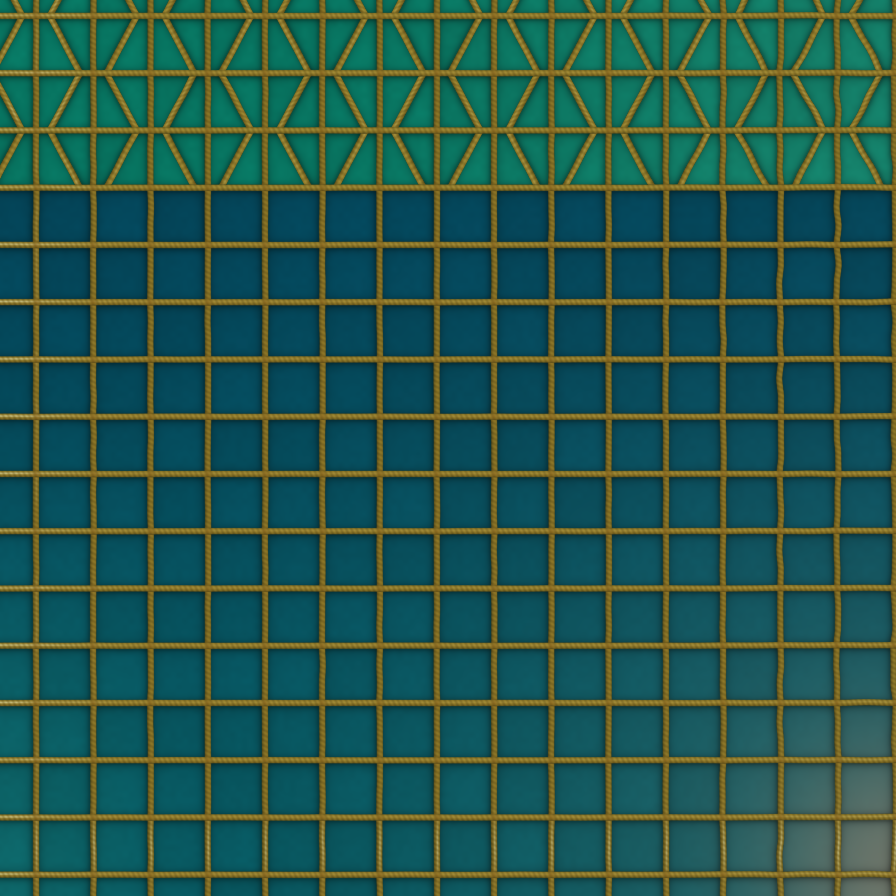
Give the GLSL for this pattern, as a Shadertoy shader.

```glsl
#define PITCH 0.0639
#define GRID_ORIGIN vec2(0.0404, 0.7904)
#define WIRE_HALF 0.056
#define TWISTS 11.0
#define ZIGZAG_NEAR 0.23
#define ZIGZAG_FAR 0.76
#define BLUE_TILE vec3(0.015, 0.275, 0.355)
#define TEAL_TILE vec3(0.025, 0.345, 0.38)
#define GREEN_TILE vec3(0.03, 0.47, 0.39)
#define GOLD vec3(0.55, 0.46, 0.15)
#define GOLD_EDGE vec3(0.31, 0.28, 0.10)
#define GLINT vec3(0.80, 0.78, 0.56)

float hash(vec2 p) {
    vec3 q = fract(p.xyx * 0.1031);
    q += dot(q, q.yzx + 33.33);
    return fract((q.x + q.y) * q.z);
}

float noise(vec2 p) {
    vec2 i = floor(p), f = fract(p);
    f = f * f * (3.0 - 2.0 * f);
    vec2 e = vec2(0.0, 1.0);
    return mix(mix(hash(i), hash(i + e.yx), f.x),
               mix(hash(i + e.xy), hash(i + e.yy), f.x), f.y);
}

// Signed distance to the nearest whole number
float toLine(float x) {
    return x - floor(x + 0.5);
}

// Soft contact shadow, heavier on the negative side of the wire
float wireShadow(float d) {
    float gap = max(abs(d + 0.02) - WIRE_HALF, 0.0);
    return 1.0 - 0.30 * exp(-gap * 18.0);
}

// Round twisted wire: d across, t along, glint is 0..1
vec3 wireColor(float d, float t, float glint) {
    float p = clamp(d / WIRE_HALF, -1.0, 1.0);
    float roundness = sqrt(max(1.0 - p * p, 0.0));
    float twist = sin(6.2832 * (t * TWISTS + 0.3 * p));
    vec3 col = mix(GOLD_EDGE, GOLD, roundness);
    col *= 1.0 + 0.07 * twist + 0.14 * p;
    float shine = exp(-8.0 * (p - 0.2) * (p - 0.2));
    return mix(col, GLINT, glint * shine * (0.8 + 0.2 * twist));
}

float coverage(float d, float aa) {
    return 1.0 - smoothstep(WIRE_HALF - aa, WIRE_HALF + aa, abs(d));
}

void mainImage(out vec4 fragColor, in vec2 fragCoord) {
    vec2 uv = fragCoord / iResolution.y;
    vec2 g = (uv - GRID_ORIGIN) / PITCH;
    float aa = 0.75 / (iResolution.y * PITCH);

    // Slight hand-laid wobble, stronger towards the right
    float wobble = mix(0.012, 0.045, smoothstep(0.65, 1.0, uv.x));
    vec2 bent = g + wobble * (vec2(noise(g * vec2(1.0, 3.0)),
                                   0.4 * noise(g.yx * 2.0 + 17.0)) - 0.35);

    // Enamel tiles: plain field below, green border above
    float border = smoothstep(-aa, aa, g.y);
    vec3 blue = mix(TEAL_TILE, BLUE_TILE, smoothstep(0.0, 0.8, uv.y));
    blue += vec3(0.025, 0.05, 0.025) * (1.0 - smoothstep(0.0, 0.25, uv.x))
          * (1.0 - smoothstep(0.0, 0.6, uv.y));
    vec3 green = GREEN_TILE + vec3(0.05, 0.04, 0.03) * smoothstep(0.3, 1.0, uv.x);
    vec3 col = mix(blue, green, border);
    vec2 cell = floor(g);
    col *= 0.97 + 0.06 * hash(cell + 50.0);
    col *= 0.98 + 0.04 * noise(uv * 150.0);
    col *= 1.0 + 0.05 * (fract(g.x) - fract(g.y));

    // Warm reflection in the lower right corner
    vec2 toCorner = uv - vec2(1.02, 0.02);
    float r2 = dot(toCorner, toCorner);
    float glow = 0.65 * exp(-r2 / 0.025) + 0.22 * exp(-r2 / 0.20);
    col = mix(col, vec3(0.50, 0.48, 0.42), glow);

    // Distances: mirrored zigzag over two columns and two rows
    float u = abs(mod(bent.x, 2.0) - 1.0);
    float tri = 1.0 - abs(mod(bent.y, 2.0) - 1.0);
    float slope = ZIGZAG_FAR - ZIGZAG_NEAR;
    float dZig = (u - mix(ZIGZAG_NEAR, ZIGZAG_FAR, tri)) / sqrt(1.0 + slope * slope);
    float dCol = toLine(bent.x);
    float dRow = toLine(bent.y);

    col *= mix(1.0, wireShadow(dZig), border);
    col *= wireShadow(dCol) * wireShadow(dRow);

    // Patchy glints: left ends of rows, foot of columns, border
    float patches = smoothstep(0.25, 0.75, noise(g * 2.3 + 9.0));
    float leftEnd = 1.0 - smoothstep(0.0, 0.15, uv.x);
    float foot = (uv.y - 0.055) / 0.028;
    float rowGlint = 0.12 + 0.65 * leftEnd * (0.5 + 0.5 * patches) + 0.2 * glow;
    float colGlint = 0.65 * exp(-foot * foot) + 0.25 * leftEnd * patches + 0.2 * glow;
    float zigGlint = 0.08 + (0.15 + 0.3 * leftEnd) * patches;

    // Wires: diagonals, then columns, then rows on top
    col = mix(col, wireColor(dZig, g.y, zigGlint), coverage(dZig, aa) * border);
    col = mix(col, wireColor(dCol, g.y, colGlint) * 0.92, coverage(dCol, aa));
    col = mix(col, wireColor(dRow, g.x, rowGlint), coverage(dRow, aa));

    // Copper tint at the crossings
    float joint = exp(-(dCol * dCol + dRow * dRow) / 0.004);
    col = mix(col, vec3(0.52, 0.36, 0.09), 0.5 * joint);

    fragColor = vec4(clamp(col, 0.0, 1.0), 1.0);
}
```
